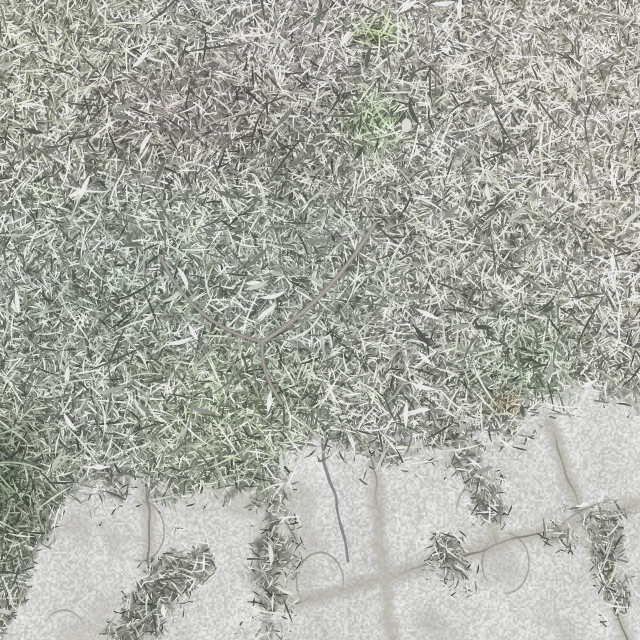
A Shadertoy shader for this texture:

```glsl
// Dry mown grass with a forked twig, meeting worn pale paving slabs.
#define LAYERS 12
#define FINE_CELLS 105.
#define COARSE_CELLS 19.
#define STRAND_WIDTH .00098
#define STRAND_DARK .42
#define STRAND_LIGHT 1.62
#define SOIL_SHADE .72
#define LAWN_GAIN 1.2
#define SLAB_COLOR vec3(.82, .82, .815)
#define TWIG_COLOR vec3(.57, .56, .53)
#define LEAF_COLOR vec3(.86, .87, .84)

vec4 hash4(vec3 p) {
    vec4 q = fract(p.xyzx * vec4(.1031, .103, .0973, .1099));
    q += dot(q, q.wzxy + 33.33);
    return fract((q.xxyz + q.yzzw) * q.zywx);
}

float noise(vec2 p) {
    vec2 i = floor(p), f = fract(p), e = vec2(1, 0);
    f *= f * (3. - 2. * f);
    return mix(mix(hash4(vec3(i, 7)).x, hash4(vec3(i + e, 7)).x, f.x),
               mix(hash4(vec3(i + e.yx, 7)).x, hash4(vec3(i + 1., 7)).x, f.x), f.y);
}

float fbm(vec2 p) {
    return .5 * noise(p) + .3 * noise(p * 2.1 + 9.) + .2 * noise(p * 4.3 + 23.);
}

// Distance to the segment from s.xy to s.zw
float segment(vec2 p, vec4 s) {
    vec2 d = s.zw - s.xy;
    return length(p - s.xy - d * clamp(dot(p - s.xy, d) / dot(d, d), 0., 1.));
}

float curve(vec2 p, vec2 a, vec2 b, vec2 c) {
    float d = 9.;
    vec2 last = a;
    for (int i = 1; i <= 10; i++) {
        float t = float(i) / 10.;
        vec2 next = mix(mix(a, b, t), mix(b, c, t), t);
        d = min(d, segment(p, vec4(last, next)));
        last = next;
    }
    return d;
}

// Soft oval: center in o.xy, radii in o.zw
float blob(vec2 p, vec4 o) {
    vec2 d = (p - o.xy) / o.zw;
    return exp(-dot(d, d));
}

float cover(float d, float w) {
    return clamp((w - d) * iResolution.y + .5, 0., 1.);
}

// Lawn above the ragged border, weeds in the joints
float grassMask(vec2 p) {
    float n = fbm(p * 28.) - .5;
    float border = .235 * smoothstep(-.02, .13, p.x) + .075 * smoothstep(.39, .48, p.x)
                 + .07 * smoothstep(.72, .9, p.x) - .025 * blob(p, vec4(.62, p.y, .06, 1));
    float lawn = smoothstep(-.04, .04, p.y - border + n * .09);
    vec4 lines[6] = vec4[6](vec4(.425, .27, .42, 0), vec4(.29, .12, .2, 0), vec4(.73, .29, .77, .2),
        vec4(.69, .14, .71, .11), vec4(.94, .19, .965, .05), vec4(.86, .18, .89, .16));
    float widths[6] = float[6](.018, .026, .014, .022, .014, .009);
    float weed = 9.;
    for (int i = 0; i < 6; i++) weed = min(weed, segment(p, lines[i]) - widths[i]);
    return max(lawn, .8 * smoothstep(.026, -.02, weed + n * .06));
}

// Local mean colour of the lawn
vec3 lawnColor(vec2 p) {
    vec3 c = mix(vec3(.57, .575, .545), vec3(.66, .64, .61), smoothstep(.95, 1.65, p.x + .75 * p.y));
    c = mix(c, vec3(.62, .62, .57), blob(p, vec4(.05, .95, .2, .25)));
    c = mix(c, vec3(.53, .495, .49), .9 * blob(p, vec4(.29, .81, .17, .09)));
    c = mix(c, vec3(.57, .545, .54), .7 * blob(p, vec4(.45, .93, .18, .12)));
    c = mix(c, vec3(.51, .54, .505), .8 * blob(p, vec4(.2, .55, .33, .18)));
    c = mix(c, vec3(.5, .54, .46), .7 * blob(p, vec4(.35, .35, .12, .11)));
    c = mix(c, vec3(.47, .52, .46), .8 * blob(p, vec4(.83, .43, .07, .08)));
    c = mix(c, vec3(.46, .52, .42), .8 * blob(p, vec4(.59, .81, .045, .05)));
    c = mix(c, vec3(.5, .55, .43), .8 * blob(p, vec4(.59, .95, .04, .025)));
    c = mix(c, vec3(.49, .43, .37), .7 * blob(p, vec4(.79, .37, .025, .02)));
    c = mix(c, vec3(.38, .41, .36), blob(p, vec4(0, .25, .08, .13)));
    return c * LAWN_GAIN * (.85 + .3 * fbm(p * 13.)) * mix(.9, 1., smoothstep(.1, .25, p.y));
}

// Slabs with speckle, joints, a crack and faint rings
vec3 paving(vec2 p) {
    vec3 c = SLAB_COLOR * (.95 + .12 * fbm(p * 18. + 4.)) + .17 * (noise(p * 330.) - .5);
    c = mix(c, vec3(.71, .7, .66), .5 * smoothstep(.5, .75, fbm(p * 9.)));
    vec2 q = p + .008 * (vec2(noise(p * 40.), noise(p * 40. + 31.)) - .5);
    float joint = min(segment(q, vec4(.232, .26, .232, .09)), segment(q, vec4(.58, .31, .61, 0)));
    joint = min(joint, segment(q, vec4(.72, .3, .78, .15)));
    joint = min(joint, curve(q, vec2(.86, .34), vec2(.92, .15), vec2(.98, 0)));
    joint = min(joint, segment(q, vec4(.455, .055, 1, .215)));
    float worn = smoothstep(.2, .65, noise(p * 17. + 3.));
    c = mix(c, vec3(.68, .67, .62), .6 * smoothstep(.02, .001, joint));
    c = mix(c, vec3(.43, .43, .39), .7 * worn * cover(joint, .0015));
    c = mix(c, vec3(.42), .7 * cover(segment(q, vec4(.5, .32, .545, .12)), .002));
    vec2 rings[6] = vec2[6](vec2(.5, .09), vec2(.79, .12), vec2(.75, .2), vec2(.99, .245), vec2(.1, 0), vec2(.22, .17));
    for (int i = 0; i < 6; i++)
        c = mix(c, vec3(.53, .53, .48), .6 * worn * cover(abs(length((p - rings[i]) * vec2(1.15, .9)) - .042), .0014));
    return c;
}

// Scatter of randomly turned, slightly bowed blades
void strands(inout vec3 c, vec2 p, vec3 tint, float cells, float width, float keep, float seed) {
    vec2 g = p * cells + seed * 3.7;
    for (int k = 0; k < 9; k++) {
        vec2 cell = floor(g) + vec2(k % 3 - 1, k / 3 - 1);
        vec4 h = hash4(vec3(cell, seed)), r = hash4(vec3(cell, seed + 51.));
        vec2 axis = vec2(cos(6.283 * h.z), sin(6.283 * h.z)), d = g - cell - h.xy;
        float along = dot(d, axis), reach = .4 + .55 * r.x;
        float across = abs(dot(d, vec2(-axis.y, axis.x)) + (r.y - .5) * .5 * along * along);
        float taper = 1. - along * along / (reach * reach);
        float alpha = cover(across / cells, width * taper) * step(0., taper) * step(r.w, keep);
        vec3 blade = tint * mix(STRAND_DARK, STRAND_LIGHT, h.w) + vec3(-.01, .01, -.015) * r.z;
        c = mix(c, min(blade, .93), alpha * .95);
    }
}

void mainImage(out vec4 fragColor, in vec2 fragCoord) {
    vec2 p = fragCoord / iResolution.xy, fork = vec2(.41, .466);
    float grass = grassMask(p);
    vec3 color = paving(p);
    if (grass > .01) {
        vec3 tint = lawnColor(p);
        color = mix(color, tint * (SOIL_SHADE + .5 * noise(p * 190.) - .25), smoothstep(.2, .9, grass));
        for (int i = 0; i < LAYERS; i++) {
            float t = float(i) / float(LAYERS - 1);
            strands(color, p, tint, mix(FINE_CELLS, COARSE_CELLS, t), STRAND_WIDTH * (1. + .6 * t),
                    grass * (1. - .3 * t), float(i) + 1.);
        }
        strands(color, p, LEAF_COLOR * .85, 40., .0036, .06 * grass, 20.); // broad leaves
    }
    // Forked twig with a soft shadow
    float twig = curve(p, vec2(.586, .651), vec2(.515, .53), fork);
    twig = min(twig, curve(p, fork, vec2(.3, .49), vec2(.25, .6)) + .0008);
    twig = min(twig, curve(p, fork, vec2(.405, .42), vec2(.44, .37)) + .0006);
    color *= 1. - .18 * smoothstep(.008, .002, twig);
    color = mix(color, TWIG_COLOR + .12 * smoothstep(.003, 0., twig), cover(twig, .0034));
    // Lone bright leaf
    color = mix(color, LEAF_COLOR, cover(length((p - vec2(.635, .804)) * vec2(1.2, .9)), .0095));
    fragColor = vec4(clamp(color, 0., 1.), 1);
}
```
